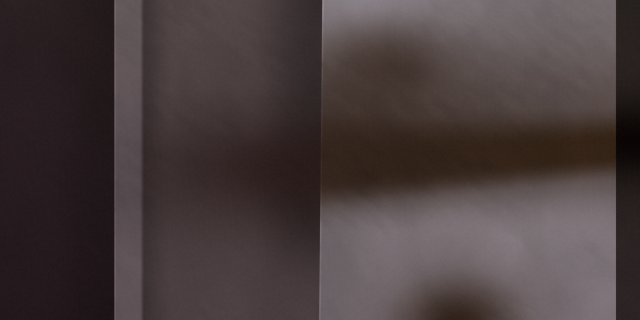
This background is drawn by a WebGL 1 fragment shader. Its source:

```glsl
precision highp float;
uniform vec2 u_resolution;

float hash(vec2 p) {
  return fract(sin(dot(p, vec2(127.1, 311.7))) * 43758.545);
}

float noise(vec2 p) {
  vec2 i = floor(p), f = fract(p);
  f = f * f * (3.0 - 2.0 * f);
  return mix(mix(hash(i), hash(i + vec2(1, 0)), f.x),
             mix(hash(i + vec2(0, 1)), hash(i + vec2(1, 1)), f.x), f.y);
}

float fbm(vec2 p) {
  float sum = 0.0, amp = 0.5;
  for (int i = 0; i < 5; i++) {
    sum += amp * noise(p);
    p = mat2(1.6, 1.2, -1.2, 1.6) * p + 7.3;
    amp *= 0.5;
  }
  return sum;
}

// Soft elliptical spot, 1 at its centre
float spot(vec2 p, vec2 centre, vec2 size) {
  vec2 d = (p - centre) / size;
  return exp(-dot(d, d));
}

// Antialiased step with a chosen softness
float edge(float at, float x, float soft) {
  float w = max(soft, 0.7 / u_resolution.x);
  return smoothstep(at - w, at + w, x);
}

vec3 leftPanel(vec2 uv) {
  vec3 col = mix(vec3(0.135, 0.092, 0.108), vec3(0.165, 0.122, 0.132), uv.y);
  return col * (1.0 - 0.16 * smoothstep(0.06, 0.178, uv.x));
}

vec3 paleStrip(vec2 uv) {
  vec3 col = mix(vec3(0.375, 0.325, 0.345), vec3(0.395, 0.35, 0.36), uv.y);
  return col * (1.0 - 0.14 * spot(uv, vec2(0.2, 0.42), vec2(0.2, 0.2)));
}

vec3 middlePanel(vec2 uv) {
  vec3 col = mix(vec3(0.29, 0.24, 0.25), vec3(0.315, 0.265, 0.268), uv.y);
  col *= 1.0 - 0.22 * (1.0 - smoothstep(0.22, 0.27, uv.x));
  col *= 1.0 - 0.36 * smoothstep(0.38, 0.5, uv.x) * smoothstep(0.0, 0.4, uv.y);
  float band = spot(uv, vec2(0.47, 0.47), vec2(0.24, 0.18));
  return mix(col, vec3(0.145, 0.09, 0.082), 0.82 * band);
}

vec3 rightPanel(vec2 uv) {
  vec3 umber = vec3(0.18, 0.12, 0.085);
  float t = (uv.x - 0.5) / 0.46;

  // Plaster lit from the top and from below the beam
  vec3 col = mix(vec3(0.48, 0.44, 0.46), vec3(0.46, 0.425, 0.435), uv.y);
  col += vec3(0.07, 0.08, 0.095) * spot(uv, vec2(0.56, 1.03), vec2(0.14, 0.12));
  col += 0.025 * spot(uv, vec2(0.82, 0.28), vec2(0.16, 0.14));
  col *= 1.0 - 0.14 * (1.0 - smoothstep(0.0, 0.25, t)) * (1.0 - uv.y);

  // Blurred shadows, strongest beside the corner
  float veil = smoothstep(0.98, 0.56, uv.y - 0.05 * t);
  veil *= smoothstep(0.26, 0.46, uv.y - 0.04 * t);
  col = mix(col, umber, veil * mix(0.82, 0.5, smoothstep(0.0, 0.9, t)));
  col = mix(col, umber, 0.6 * spot(uv, vec2(0.605, 0.8), vec2(0.095, 0.12)));
  col = mix(col, umber * 0.95, 0.95 * spot(uv, vec2(0.715, -0.01), vec2(0.095, 0.135)));

  // Slanted beam, blurring towards the corner
  float low = mix(0.405, 0.468, t), high = mix(0.56, 0.61, t);
  float blur = mix(0.065, 0.035, t);
  float beam = smoothstep(low - blur, low + 0.045, uv.y)
             * (1.0 - smoothstep(high - 0.05, high + blur + 0.03, uv.y));
  vec3 beamColour = mix(vec3(0.195, 0.138, 0.108), vec3(0.19, 0.125, 0.07), t);
  return mix(col, beamColour, 0.94 * beam);
}

vec3 darkEdge(vec2 uv) {
  vec3 col = mix(vec3(0.17, 0.14, 0.14), vec3(0.155, 0.13, 0.12), uv.y);
  return mix(col, vec3(0.04, 0.02, 0.015), spot(uv, vec2(0.98, 0.56), vec2(0.2, 0.13)));
}

void main() {
  vec2 uv = gl_FragCoord.xy / u_resolution;
  vec2 p = vec2(uv.x * 2.0, uv.y);
  float corner = mix(0.4985, 0.5035, uv.y);

  // Wall planes from left to right
  vec3 col = leftPanel(uv);
  col = mix(col, paleStrip(uv), edge(0.1785, uv.x, 0.0));
  col = mix(col, middlePanel(uv), edge(0.222, uv.x, 0.004));
  col = mix(col, rightPanel(uv), edge(corner, uv.x, 0.0));
  col = mix(col, darkEdge(uv), edge(0.9625, uv.x, 0.001));

  // Worn highlights on the two corners
  float wear = 0.5 + noise(vec2(uv.x * 4.0, uv.y * 40.0));
  float rim = spot(uv, vec2(0.180, uv.y), vec2(0.0013, 1.0))
            + spot(uv, vec2(corner + 0.0013, uv.y), vec2(0.0013, 1.0));
  col *= 1.0 + 0.13 * rim * wear;

  // Plaster mottling, short trowel streaks and grain
  float mottle = fbm(p * vec2(7.0, 5.0) + 2.0 * fbm(p * 3.0)) - 0.48;
  float streak = fbm(mat2(0.8, 0.6, -0.6, 0.8) * p * vec2(14.0, 38.0)) - 0.48;
  float patches = smoothstep(0.4, 0.75, noise(p * 5.0 + 3.0));
  col *= 1.0 + 0.15 * mottle + 0.11 * streak * patches;
  col += 0.014 * (noise(p * 230.0) - 0.5);

  gl_FragColor = vec4(col, 1.0);
}
```
